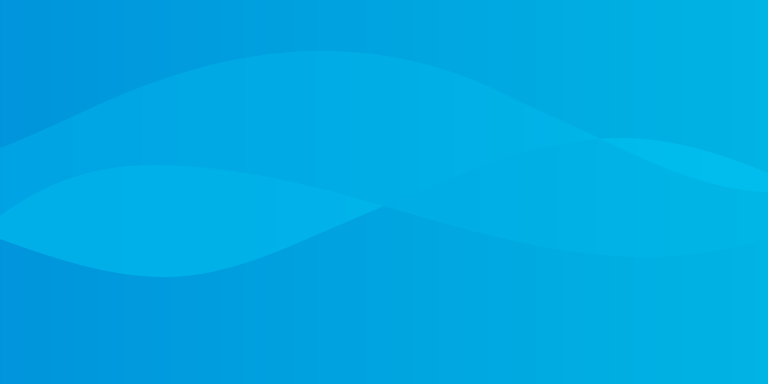
Write a WebGL 1 fragment shader that draws this background.

```glsl
precision highp float;
// Two translucent ribbons twisting across a blue-to-cyan horizontal gradient.
// Three smooth cubic curves bound the ribbons; the middle curve is shared, so
// the ribbons overlap only in a bright lens at the left and another at the right.

uniform vec2 u_resolution;

const vec3 DEEP_BLUE = vec3(0.0, 0.582, 0.862);
const vec3 CYAN      = vec3(0.0, 0.706, 0.894);
const vec3 GLOW      = vec3(0.0, 0.765, 0.950);

// Ribbon opacity at the left and right ends
const vec2 UPPER_ALPHA = vec2(0.30, 0.55);
const vec2 LOWER_ALPHA = vec2(0.36, 0.16);
const vec2 LENS_FADE   = vec2(0.70, 0.90);

// Cubic piece between two knots, each given as (x, height, slope)
float piece(float x, vec3 a, vec3 b) {
  float w = b.x - a.x;
  float t = clamp((x - a.x) / w, 0.0, 1.0);
  float s = 1.0 - t;
  float ease = t * t * (3.0 - 2.0 * t);
  return mix(a.y, b.y, ease) + w * t * s * (a.z * s - b.z * t);
}

// Smooth curve through six knots
float curve(float x, vec3 a, vec3 b, vec3 c, vec3 d, vec3 e, vec3 f) {
  if (x < b.x) return piece(x, a, b);
  if (x < c.x) return piece(x, b, c);
  if (x < d.x) return piece(x, c, d);
  if (x < e.x) return piece(x, d, e);
  return piece(x, e, f);
}

float crest(float x) {
  return curve(x, vec3(0.0, 0.6146, 0.76), vec3(0.13, 0.729, 0.90),
                  vec3(0.4167, 0.867, 0.0), vec3(0.651, 0.7604, -0.98),
                  vec3(0.781, 0.6393, -0.96), vec3(1.0, 0.50, -0.04));
}

float fold(float x) {
  return curve(x, vec3(0.0, 0.3776, -0.72), vec3(0.2148, 0.2786, 0.0),
                  vec3(0.3906, 0.3698, 0.86), vec3(0.5, 0.4635, 0.84),
                  vec3(0.807, 0.6406, 0.0), vec3(1.0, 0.5495, -0.84));
}

float trough(float x) {
  return curve(x, vec3(0.0, 0.4375, 1.50), vec3(0.2018, 0.5703, 0.0),
                  vec3(0.3516, 0.5378, -0.39), vec3(0.5, 0.4635, -0.58),
                  vec3(0.84, 0.3307, 0.0), vec3(1.0, 0.3802, 0.64));
}

// Smooth coverage of the area between two heights, whichever is higher
float ribbon(float y, float a, float b, float pixel) {
  float outside = abs(y - 0.5 * (a + b)) - 0.5 * abs(a - b);
  return clamp(0.5 - outside / pixel, 0.0, 1.0);
}

void main() {
  vec2 uv = gl_FragCoord.xy / u_resolution;
  float pixel = 1.0 / u_resolution.y;
  float middle = fold(uv.x);

  // Background gradient
  vec3 color = mix(DEEP_BLUE, CYAN, uv.x);

  // Upper ribbon, strengthening towards the right-hand lens
  float upperAlpha = mix(UPPER_ALPHA.x, UPPER_ALPHA.y,
                         smoothstep(LENS_FADE.x, LENS_FADE.y, uv.x));
  color = mix(color, GLOW, upperAlpha * ribbon(uv.y, crest(uv.x), middle, pixel));

  // Lower ribbon, fading towards the right
  float lowerAlpha = mix(LOWER_ALPHA.x, LOWER_ALPHA.y, uv.x);
  color = mix(color, GLOW, lowerAlpha * ribbon(uv.y, trough(uv.x), middle, pixel));

  gl_FragColor = vec4(color, 1.0);
}
```
